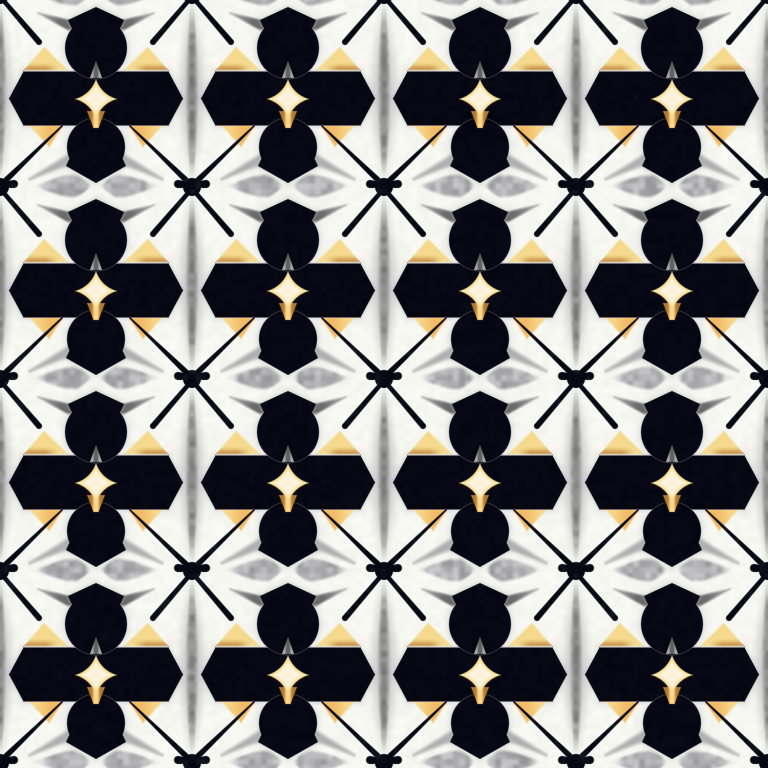
Write a WebGL 1 fragment shader that draws this pattern.

```glsl
precision highp float;

uniform vec2 u_resolution;

const float REPEATS = 4.0;
const float CELL = 192.0; // design units per repeat
const float GRAIN_PERIOD = 128.0;

const vec3 INK = vec3(0.03, 0.03, 0.08);
const vec3 PAPER = vec3(0.97, 0.97, 0.95);
const vec3 SILVER = vec3(0.69, 0.69, 0.70);
const vec3 SLATE = vec3(0.38, 0.38, 0.38);
const vec3 GOLD = vec3(0.96, 0.85, 0.55);
const vec3 AMBER = vec3(0.95, 0.73, 0.39);
const vec3 BRONZE = vec3(0.70, 0.47, 0.18);
const vec3 CREAM = vec3(0.99, 0.95, 0.86);

float hash(vec2 p) {
  return fract(sin(dot(p, vec2(127.1, 311.7))) * 4375.85);
}

float wrappedNoise(vec2 p, float period) {
  vec2 i = floor(p);
  vec2 f = smoothstep(0.0, 1.0, p - i);
  vec2 a = mod(i, period);
  vec2 b = mod(i + 1.0, period);
  return mix(mix(hash(a), hash(vec2(b.x, a.y)), f.x),
             mix(hash(vec2(a.x, b.y)), hash(b), f.x), f.y);
}

float fill(float d, float soft) {
  return 1.0 - smoothstep(-soft, soft, d);
}

float edge(vec2 p, vec2 a, vec2 b) {
  return dot(p - a, normalize(vec2(b.y - a.y, a.x - b.x)));
}

// Corners run counterclockwise
float triangle(vec2 p, vec2 a, vec2 b, vec2 c) {
  return max(edge(p, a, b), max(edge(p, b, c), edge(p, c, a)));
}

float taperedStroke(vec2 p, vec2 a, vec2 b, float startWidth, float endWidth) {
  vec2 ab = b - a;
  float t = clamp(dot(p - a, ab) / dot(ab, ab), 0.0, 1.0);
  return length(p - a - ab * t) - mix(startWidth, endWidth, t);
}

float disc(vec2 p, float centerY, float radius) {
  return length(p - vec2(0.0, centerY)) - radius;
}

// Disc crowned by a pointed, overhanging cap
float cappedDisc(vec2 p, float centerY, float radius, vec2 shoulder, float apex) {
  float roof = edge(p, shoulder, vec2(0.0, apex));
  float under = edge(p, shoulder - vec2(8.0, 17.0), shoulder);
  return min(disc(p, centerY, radius), max(roof, under));
}

float hexagon(vec2 p, vec2 halfSize) {
  float slope = dot(p - vec2(halfSize.x, 0.0), normalize(vec2(26.0, 14.0)));
  return max(p.y - halfSize.y, slope);
}

float concaveStar(vec2 p, vec2 tips, float curve) {
  vec2 normal = normalize(tips.yx);
  float halfChord = 0.5 * length(tips);
  vec2 center = 0.5 * tips + normal * sqrt(curve * curve - halfChord * halfChord);
  return max(curve - length(p - center), dot(p - vec2(tips.x, 0.0), normal));
}

void main() {
  vec2 uv = gl_FragCoord.xy / u_resolution;
  float soft = max(0.8, 0.6 * CELL * REPEATS / u_resolution.y);
  float grain = wrappedNoise(uv * GRAIN_PERIOD, GRAIN_PERIOD) - 0.5;

  // Mirrored coordinates around the star (p) and around the knot (k)
  vec2 p = fract(uv * REPEATS) * CELL - vec2(96.0, 93.0);
  p.x = abs(p.x);
  float rise = mod(p.y + 88.0, CELL);
  vec2 k = vec2(96.0 - p.x, mod(rise + 96.0, CELL) - 96.0);
  vec2 flipped = vec2(p.x, -p.y);

  float upper = cappedDisc(p, 51.0, 31.0, vec2(28.0, 79.0), 92.0);
  float lower = cappedDisc(flipped, 48.0, 29.0, vec2(30.0, 67.0), 84.0);
  float band = hexagon(vec2(p.x, abs(p.y - 0.5)), vec2(87.0, 27.0));
  float dark = min(band, min(upper, lower));

  // Silver folds in the paper
  vec3 color = PAPER + 0.03 * grain;
  float bulge = sin(3.14159 * rise / CELL);
  float fold = 1.0 - smoothstep(0.0, 4.0 + 16.0 * bulge, k.x);
  color = mix(color, SILVER, 0.75 * fold * bulge);
  float spine = 1.0 - smoothstep(1.0, 2.0 + 6.0 * bulge, k.x);
  color = mix(color, SLATE, (0.6 + 0.4 * grain) * spine * smoothstep(0.1, 0.7, bulge));
  float lens = 11.0 * smoothstep(0.0, 22.0, p.x) * (1.0 - smoothstep(24.0, 70.0, p.x));
  color = mix(color, SILVER + 0.2 * grain, fill(abs(k.y - 1.0) - lens, 2.5) * smoothstep(0.0, 6.0, lens));
  float petal = taperedStroke(p, vec2(28.0, -61.0), vec2(66.0, -80.0), 5.0, 1.0);
  color = mix(color, SILVER, fill(petal, 3.0));
  float wing = taperedStroke(p, vec2(27.0, 74.0), vec2(58.0, 86.0), 5.0, 0.6);
  color = mix(color, mix(SLATE, SILVER, smoothstep(28.0, 60.0, p.x)), fill(wing, 2.0));
  color = mix(color, SILVER, 0.4 * exp(-max(dark, 0.0) / 3.0));

  // Gilded wedges
  float topWedge = triangle(p, vec2(28.0, 29.0), vec2(72.0, 29.0), vec2(52.0, 52.0));
  float shade = (1.0 - smoothstep(28.0, 37.0, p.y)) * smoothstep(36.0, 52.0, p.x);
  color = mix(color, mix(GOLD, BRONZE, 0.8 * shade), fill(topWedge, soft + 0.7));
  float lowWedge = triangle(p, vec2(33.0, -27.0), vec2(47.0, -48.0), vec2(67.0, -26.0));
  color = mix(color, mix(AMBER, GOLD, smoothstep(42.0, 64.0, p.x)), fill(lowWedge, soft + 0.7));

  // Ink shapes with faint arcs where they overlap
  color = mix(color, INK + 0.02 * grain, fill(dark, soft));
  float arc = abs(min(disc(p, 51.0, 31.0), disc(flipped, 48.0, 29.0))) - 0.4;
  color = mix(color, SLATE, 0.55 * fill(arc, soft) * fill(band, soft));

  // Knot and its four arms
  float arms = min(taperedStroke(k, vec2(3.0, 4.0), vec2(62.0, 61.0), 3.0, 0.8),
                   taperedStroke(k, vec2(3.0, -5.0), vec2(39.0, -47.0), 2.2, 3.0));
  float knot = min(length(k) - 9.0, taperedStroke(k, vec2(0.0, 2.0), vec2(14.0, 3.0), 3.0, 4.0));
  color = mix(color, INK + 0.12 * max(grain, 0.0), fill(min(arms, knot), soft));

  // Star with its stem and spike
  float spike = triangle(p, vec2(-6.0, 21.0), vec2(6.0, 21.0), vec2(0.0, 38.0));
  color = mix(color, mix(SLATE, SILVER, smoothstep(1.0, 4.0, p.x)), fill(spike, soft));
  float stem = max(triangle(p, vec2(-9.0, -12.0), vec2(0.0, -36.0), vec2(9.0, -12.0)), -29.0 - p.y);
  color = mix(color, mix(GOLD, BRONZE, smoothstep(1.0, 5.0, p.x)), fill(stem, soft));
  float star = concaveStar(vec2(p.x, abs(p.y)), vec2(36.0, 20.0), 30.0);
  color = mix(color, mix(CREAM, GOLD, smoothstep(-4.0, 0.0, star)), fill(star, soft));

  gl_FragColor = vec4(color, 1.0);
}
```
